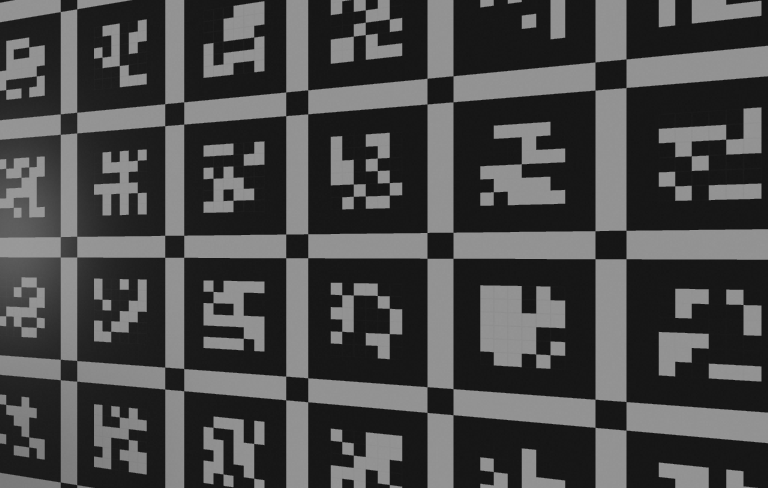
This pattern is drawn by a WebGL 1 fragment shader. Its source:

```glsl
precision highp float;
// Wall of square code tags seen at an angle: black tags on grey paper, small black
// squares at the crossings. Each pixel is projected onto the wall, split into twelve
// cells per repeat, and lit with a soft glare at the left.

uniform vec2 u_resolution;

// Lengths are in canvas widths, with y measured from the middle of the canvas.
const float ORIGIN_X = 0.3867;      // crossing that is column zero
const float COLUMN_WIDTH = 0.1413;  // column pitch at the left edge
const float TURN = 0.0793;          // perspective strength along the wall
const float ROW_HEIGHT = 0.1862;    // row pitch at column zero
const vec2 HORIZON = vec2(-0.0046, 0.004); // height at the left edge, slope

const float CELLS = 12.0;           // cells per repeat: paper 2, border 4, code 6
const float FILL = 0.5;             // share of light code cells
const vec2 SEED = vec2(137.0, 291.0);
const float SEAM_WIDTH = 0.04;      // in cells
const float SEAM_LIGHT = 0.05;

const float INK = 0.088;
const float PAPER = 0.575;
const float GLARE = 0.62;
const vec2 GLARE_CENTRE = vec2(0.015, 0.012);
const vec2 GLARE_SIZE = vec2(0.09, 0.12);
const float GLARE_CORE = 0.44;
const float GLARE_HALO = 0.09;
const float CORNER_SHADE = 0.10;
const float GRAIN = 0.008;
const int SAMPLES = 4;              // per axis, for smooth edges

float hash(vec2 p) {
  vec3 q = fract(p.xyx * 0.1031);
  q += dot(q, q.yzx + 33.33);
  return fract((q.x + q.y) * q.z);
}

// Canvas position to wall position, one unit per repeat.
vec2 projectToWall(vec2 p) {
  float column = (p.x - ORIGIN_X) / (COLUMN_WIDTH + TURN * p.x);
  float depth = 1.0 - TURN * column;
  float row = (p.y - HORIZON.x - HORIZON.y * p.x) * depth / ROW_HEIGHT;
  return vec2(column, row);
}

// Share of paper showing: 0 is ink, 1 is bare paper.
float tagPattern(vec2 wall) {
  vec2 tag = floor(wall);
  vec2 grid = fract(wall) * CELLS;
  vec2 cell = floor(grid);
  vec2 fromCentre = abs(grid - 0.5 * CELLS);

  // Paper strips, with an ink square where two strips cross.
  vec2 strip = step(vec2(5.0), fromCentre);
  float paper = abs(strip.x - strip.y);

  // Random code cells, faintly separated by seams.
  float inCode = 1.0 - step(3.0, max(fromCentre.x, fromCentre.y));
  float bit = step(1.0 - FILL, hash(tag * CELLS + cell + SEED));
  vec2 toEdge = 0.5 - abs(fract(grid) - 0.5);
  float seam = 1.0 - step(SEAM_WIDTH, min(toEdge.x, toEdge.y));
  float seamTone = SEAM_LIGHT * seam * hash(tag + SEED.yx);
  return paper + inCode * mix(seamTone, 1.0 - seamTone, bit);
}

// Bright core and wide halo of the reflected light.
float glareAmount(vec2 p) {
  vec2 d = (p - GLARE_CENTRE) / GLARE_SIZE;
  float r2 = dot(d, d);
  return GLARE_CORE * exp(-r2) + GLARE_HALO * exp(-r2 / 6.0);
}

void main() {
  vec2 centre = vec2(0.0, 0.5 * u_resolution.y);

  // Average the pattern over the pixel.
  float paper = 0.0;
  for (int j = 0; j < SAMPLES; j++) {
    for (int i = 0; i < SAMPLES; i++) {
      vec2 offset = (vec2(float(i), float(j)) + 0.5) / float(SAMPLES) - 0.5;
      vec2 position = gl_FragCoord.xy + 1.2 * offset - centre;
      paper += tagPattern(projectToWall(position / u_resolution.x));
    }
  }
  paper /= float(SAMPLES * SAMPLES);

  // Light falls off toward the lower left corner; the glare veils both tones.
  vec2 p = (gl_FragCoord.xy - centre) / u_resolution.x;
  float corner = (1.0 - smoothstep(0.0, 0.35, p.x))
               * (1.0 - smoothstep(-0.32, -0.02, p.y));
  float tone = mix(INK, PAPER - CORNER_SHADE * corner, paper);
  tone = mix(tone, GLARE, glareAmount(p));
  tone += GRAIN * (hash(floor(p * 512.0) + SEED) - 0.5);

  gl_FragColor = vec4(vec3(tone), 1.0);
}
```
